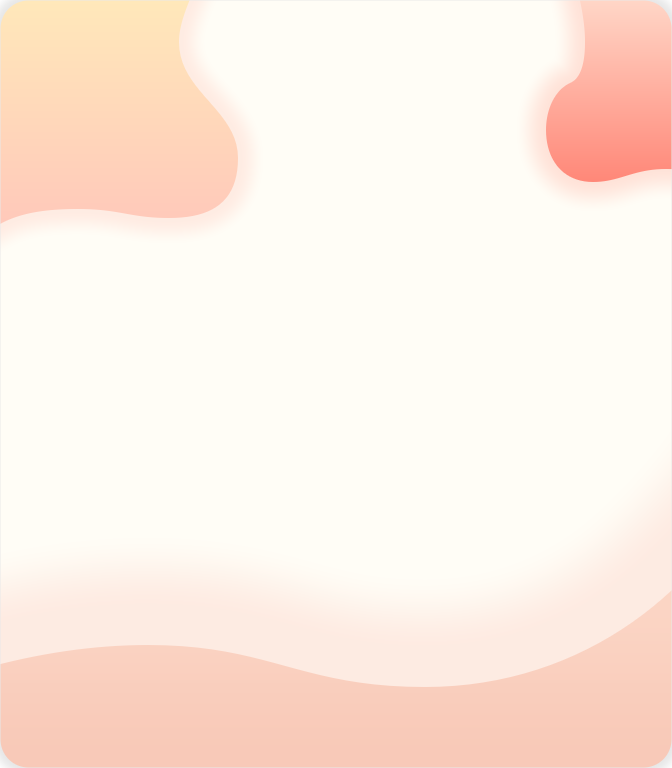
Reproduce this background procedurally as a WebGL 1 fragment shader.

```glsl
precision highp float;
// Cream card with pastel blobs in the top corners, a peach wave below and soft glows.

uniform vec2 u_resolution;

// The card spans 6.72 by 7.68 units, with y pointing down.
const vec2 CARD = vec2(6.72, 7.68);

// An outline traced by a pen: nearest distance so far, and side (+1 out, -1 in).
struct Outline {
  vec2 pen;
  float dist;
  float side;
};

vec2 bezier(vec2 a, vec2 b, vec2 c, vec2 d, float t) {
  float s = 1.0 - t;
  return s * s * s * a + 3.0 * s * t * (s * b + t * c) + t * t * t * d;
}

// Draws a cubic from the pen to `end`; each crossing below p flips the side.
void curveTo(inout Outline o, vec2 p, vec2 c1, vec2 c2, vec2 end) {
  vec2 start = o.pen;
  vec2 a = start;
  for (int i = 1; i <= 20; i++) {
    vec2 b = bezier(start, c1, c2, end, float(i) / 20.0);
    vec2 ab = b - a;
    vec2 ap = p - a;
    float along = clamp(dot(ap, ab) / dot(ab, ab), 0.0, 1.0);
    o.dist = min(o.dist, length(ap - ab * along));
    if ((a.x > p.x) != (b.x > p.x)) {
      if (a.y + ab.y * ap.x / ab.x > p.y) o.side = -o.side;
    }
    a = b;
  }
  o.pen = end;
}

float leftBlob(vec2 p) {
  Outline o = Outline(vec2(2.02, -0.3), 100.0, 1.0);
  curveTo(o, p, vec2(1.89, 0.02), vec2(1.79, 0.22), vec2(1.79, 0.42));
  curveTo(o, p, vec2(1.79, 0.92), vec2(2.38, 1.10), vec2(2.38, 1.58));
  curveTo(o, p, vec2(2.38, 2.02), vec2(2.12, 2.18), vec2(1.69, 2.18));
  curveTo(o, p, vec2(1.30, 2.18), vec2(1.20, 2.09), vec2(0.78, 2.09));
  curveTo(o, p, vec2(0.45, 2.09), vec2(0.20, 2.13), vec2(0.0, 2.24));
  curveTo(o, p, vec2(-0.2, 2.34), vec2(-0.4, 2.45), vec2(-0.6, 2.6));
  return o.dist * o.side;
}

float rightBlob(vec2 p) {
  Outline o = Outline(vec2(5.75, -0.2), 100.0, 1.0);
  curveTo(o, p, vec2(5.83, 0.10), vec2(5.85, 0.28), vec2(5.85, 0.42));
  curveTo(o, p, vec2(5.85, 0.60), vec2(5.82, 0.78), vec2(5.70, 0.83));
  curveTo(o, p, vec2(5.55, 0.90), vec2(5.46, 1.09), vec2(5.46, 1.30));
  curveTo(o, p, vec2(5.46, 1.60), vec2(5.63, 1.82), vec2(5.93, 1.82));
  curveTo(o, p, vec2(6.20, 1.82), vec2(6.33, 1.69), vec2(6.66, 1.69));
  curveTo(o, p, vec2(6.80, 1.69), vec2(7.10, 1.72), vec2(7.40, 1.80));
  return o.dist * o.side;
}

float wave(vec2 p) {
  Outline o = Outline(vec2(-0.6, 6.82), 100.0, -1.0);
  curveTo(o, p, vec2(0.10, 6.58), vec2(0.80, 6.45), vec2(1.48, 6.45));
  curveTo(o, p, vec2(2.70, 6.45), vec2(3.00, 6.87), vec2(4.25, 6.87));
  curveTo(o, p, vec2(5.25, 6.87), vec2(6.10, 6.48), vec2(6.72, 5.90));
  curveTo(o, p, vec2(7.10, 5.55), vec2(7.50, 5.10), vec2(7.80, 4.60));
  return o.dist * o.side;
}

float roundedBox(vec2 p, vec2 halfSize, float radius) {
  vec2 q = abs(p) - halfSize + radius;
  return length(max(q, 0.0)) + min(max(q.x, q.y), 0.0) - radius;
}

// Opacity fading from full at `inner` to none at `outer`.
float glow(float d, float inner, float outer) {
  return 1.0 - smoothstep(inner, outer, d);
}

void main() {
  vec2 uv = gl_FragCoord.xy / u_resolution;
  vec2 p = vec2(uv.x, 1.0 - uv.y) * CARD;
  float pixel = CARD.y / u_resolution.y;

  float left = leftBlob(p);
  float right = rightBlob(p);
  float bottom = wave(p);

  // Glows on the cream ground
  vec3 color = vec3(1.0, 0.992, 0.965);
  color = mix(color, vec3(0.994, 0.920, 0.885), glow(bottom, 0.35, 1.15));
  color = mix(color, vec3(0.998, 0.925, 0.890), glow(left, 0.02, 0.28));
  color = mix(color, vec3(0.998, 0.890, 0.850), glow(right, 0.0, 0.32));

  // Shapes with vertical gradients
  vec3 peach = mix(vec3(0.984, 0.835, 0.770), vec3(0.973, 0.788, 0.720),
                   smoothstep(5.9, 7.68, p.y));
  vec3 apricot = mix(vec3(1.0, 0.910, 0.730), vec3(1.0, 0.790, 0.730),
                     clamp(p.y / 2.18, 0.0, 1.0));
  vec3 coral = mix(vec3(1.0, 0.840, 0.780), vec3(1.0, 0.530, 0.470),
                   clamp(p.y / 1.82, 0.0, 1.0));
  color = mix(color, peach, clamp(0.5 - bottom / pixel, 0.0, 1.0));
  color = mix(color, apricot, clamp(0.5 - left / pixel, 0.0, 1.0));
  color = mix(color, coral, clamp(0.5 - right / pixel, 0.0, 1.0));

  // Rounded card corners over a faint grey shadow
  float card = roundedBox(p - 0.5 * CARD, 0.5 * CARD - 0.005, 0.28);
  vec3 shadow = mix(vec3(0.91), vec3(1.0), smoothstep(0.0, 0.15, card));
  color = mix(color, shadow, clamp(0.5 + card / pixel, 0.0, 1.0));

  gl_FragColor = vec4(color, 1.0);
}
```
